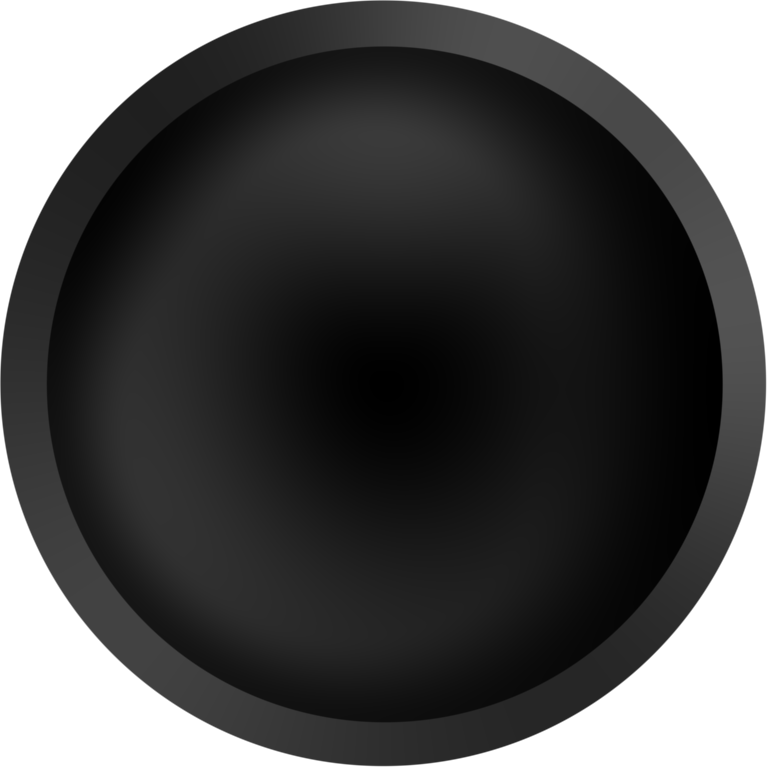
Write a three.js fragment shader that draws this background.

```glsl
varying vec2 vUv;

const vec2 RIM_CENTER = vec2(0.4990, 0.5010);
const float RIM_RADIUS = 0.4985;
const vec2 DISH_CENTER = vec2(0.5010, 0.4995);
const float DISH_RADIUS = 0.440;
const float EDGE_SOFTNESS = 0.0013;

const vec3 BACKDROP = vec3(1.0);
const float RIM_BASE = 0.10;
const float DISH_BASE = 0.11;
const float HOLLOW_RADIUS = 0.33;
const float SHADOW_WIDTH = 0.09;
const float SHADOW_EDGE_LIGHT = 0.45;

// Periodic highlight around the circle, peaking at 1 in the given direction
float lobe(float angle, float peakDegrees, float sharpness) {
  return exp(sharpness * (cos(angle - radians(peakDegrees)) - 1.0));
}

float disc(vec2 p, vec2 center, float radius) {
  float d = length(p - center) - radius;
  return 1.0 - smoothstep(-EDGE_SOFTNESS, EDGE_SOFTNESS, d);
}

// Brushed bevel lit from the right, the top and the lower left
float rimShade(float angle) {
  return RIM_BASE
    + 0.22 * lobe(angle, 12.0, 3.5)
    + 0.17 * lobe(angle, 75.0, 8.0)
    + 0.16 * lobe(angle, 222.0, 2.2);
}

float dishShade(float angle, float r) {
  // Conic sheen rising out of the black hollow
  float sheen = DISH_BASE
    + 0.11 * lobe(angle, 88.0, 4.0)
    + 0.085 * lobe(angle, 205.0, 1.6);
  float hollow = smoothstep(0.0, HOLLOW_RADIUS, r);

  // Inner shadow, widest on the right and deeper at the upper left
  float rightShadow = lobe(angle, 0.0, 2.0);
  float leftShadow = lobe(angle, 146.0, 6.0);
  float width = SHADOW_WIDTH + 0.19 * rightShadow + 0.05 * leftShadow;
  float edgeLight = SHADOW_EDGE_LIGHT
    * (1.0 - clamp(rightShadow + 0.8 * leftShadow, 0.0, 1.0));
  float shadow = smoothstep(DISH_RADIUS - width, DISH_RADIUS, r);
  return sheen * hollow * mix(1.0, edgeLight, shadow);
}

void main() {
  vec2 p = vUv - DISH_CENTER;
  float r = length(p);
  float angle = r > 0.0 ? atan(p.y, p.x) : 0.0;

  // Layers from back to front
  vec3 color = BACKDROP;
  color = mix(color, vec3(rimShade(angle)), disc(vUv, RIM_CENTER, RIM_RADIUS));
  color = mix(color, vec3(dishShade(angle, r)),
    disc(vUv, DISH_CENTER, DISH_RADIUS));
  gl_FragColor = vec4(color, 1.0);
}
```
